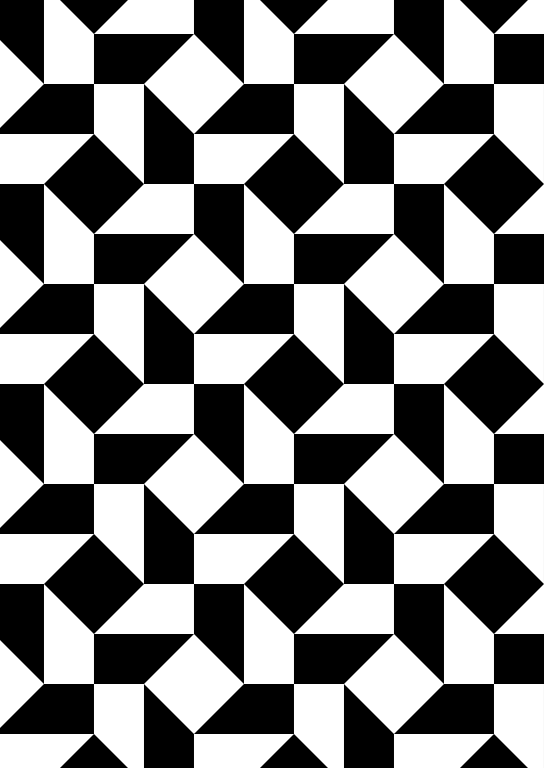
A Shadertoy shader for this pattern:

```glsl
// Signed distance to the black/white border, positive in white.
// One repeat is 4 by 4 units, centred on a black diamond.
float pinwheel(vec2 p) {
    vec2 cell = mod(p + 2.0, 4.0) - 2.0;
    vec2 q = abs(cell);

    // Turn alternate quadrants so that every band runs along q.x
    if (cell.x * cell.y > 0.0) q = q.yx;

    // White band beside a black band
    float whiteBand = min(min(q.y, 1.0 - q.y), 2.0 - q.x);
    float blackBand = min(min(q.y - 1.0, 2.0 - q.y), q.x);
    float d = q.y < 1.0 ? whiteBand : -blackBand;

    // Diamonds cut the band ends: black at the centre, white at the corners
    float diagonal = q.x + q.y;
    d = min(d, (diagonal - 1.0) * inversesqrt(2.0));
    return max(d, (diagonal - 3.0) * inversesqrt(2.0));
}

void mainImage(out vec4 fragColor, in vec2 fragCoord) {
    float pixel = 15.36 / iResolution.y;
    vec2 p = (fragCoord - vec2(0.5404, 0.5) * iResolution.xy) * pixel;

    // Edge smoothing about one pixel wide
    float white = clamp(0.5 + pinwheel(p) / pixel, 0.0, 1.0);
    fragColor = vec4(vec3(white), 1.0);
}
```
